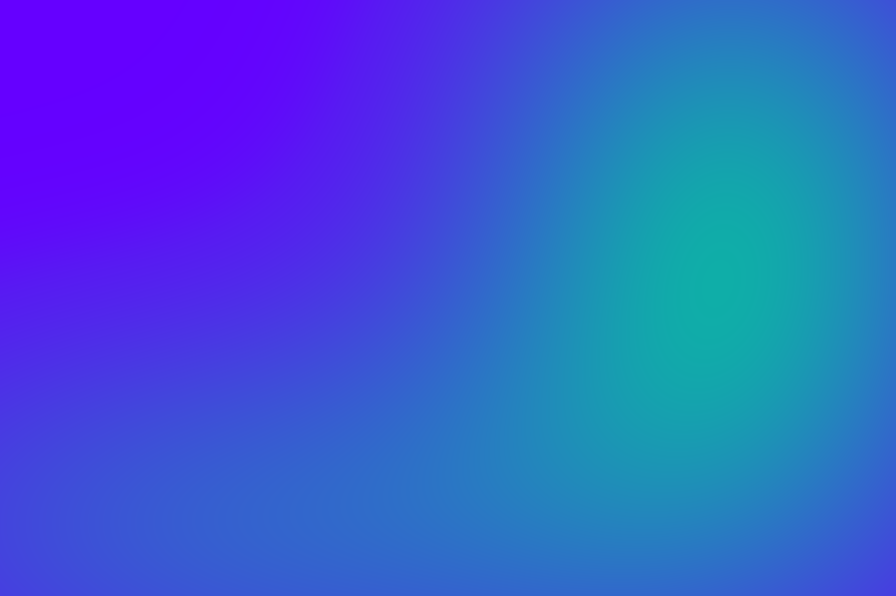
Reproduce this background procedurally as a Shadertoy shader.

```glsl
// A soft two-colour backdrop: a tall teal glow on the right and a wide, dimmer
// one along the lower left, both melting into violet. Each glow is an elliptical
// Gaussian; their summed strength drives one blend between the two colours.

const vec3 VIOLET = vec3(0.395, 0.0, 1.0);
const vec3 TEAL = vec3(0.055, 0.69, 0.655);

// Centres and spreads are in canvas heights, on a canvas 1.5 heights wide
const float DESIGN_ASPECT = 1.5;
const vec2 TALL_CENTRE = vec2(1.225, 0.61);
const vec2 TALL_SPREAD = vec2(0.34, 0.44);
const float TALL_STRENGTH = 0.93;
const vec2 WIDE_CENTRE = vec2(0.45, 0.12);
const vec2 WIDE_SPREAD = vec2(0.57, 0.28);
const float WIDE_STRENGTH = 0.53;

// Strength range over which the faint outer tails fade to plain violet
const vec2 TAIL_FADE = vec2(-0.02, 0.16);

float glow(vec2 point, vec2 centre, vec2 spread) {
    vec2 offset = (point - centre) / spread;
    return exp(-0.5 * dot(offset, offset));
}

void mainImage(out vec4 fragColor, in vec2 fragCoord) {
    vec2 point = fragCoord / iResolution.xy * vec2(DESIGN_ASPECT, 1.0);

    // Add the glows, then clear their tails from the violet corner
    float strength = TALL_STRENGTH * glow(point, TALL_CENTRE, TALL_SPREAD)
                   + WIDE_STRENGTH * glow(point, WIDE_CENTRE, WIDE_SPREAD);
    strength *= smoothstep(TAIL_FADE.x, TAIL_FADE.y, strength);

    fragColor = vec4(mix(VIOLET, TEAL, clamp(strength, 0.0, 1.0)), 1.0);
}
```
